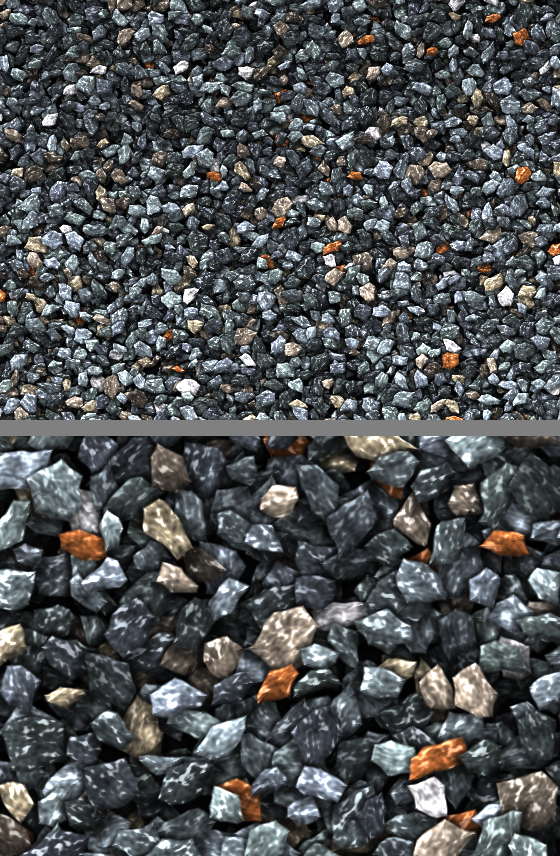
Top: the whole. Bottom: its middle third, enlarged.
A Shadertoy shader for this texture:

```glsl
// Crushed dark stone chippings, wet and blue-grey, with rare pale and rusty grains.
#define ROWS 24.0        // grid cells per canvas height
#define LAYERS 5         // stacked sheets of stones
#define JITTER 0.7       // scatter of stones inside their cells
#define SHADOW 0.24      // reach of contact shadows, in cells
#define BEVEL 0.2        // width of the sloping sides, in cells
#define GLINT 0.5        // strength of wet highlights
#define EXPOSURE 1.1
#define GAP_COLOR vec3(0.045, 0.045, 0.06)
#define LIGHT_DIR vec2(-0.45, 0.89)

const float PI = 3.14159;
const int SIDES = 6;

float random(vec2 id, float k) {
    vec3 v = fract(vec3(id, k * 7.31) * vec3(0.1031, 0.1030, 0.0973));
    v += dot(v, v.yzx + 33.33);
    return fract((v.x + v.y) * v.z);
}

vec2 gradient(vec2 cell) {
    float a = 2.0 * PI * random(cell, 3.0);
    return vec2(cos(a), sin(a));
}

float gradientNoise(vec2 p) {
    vec2 i = floor(p), f = p - i;
    vec2 u = f * f * f * (f * (f * 6.0 - 15.0) + 10.0);
    vec2 e = vec2(1.0, 0.0);
    float low = mix(dot(gradient(i), f), dot(gradient(i + e), f - e), u.x);
    float high = mix(dot(gradient(i + e.yx), f - e.yx),
                     dot(gradient(i + 1.0), f - 1.0), u.x);
    return mix(low, high, u.y);
}

mat2 rotation(float a) {
    return mat2(cos(a), sin(a), -sin(a), cos(a));
}

// Distance to an irregular convex chip; also gives its nearest side
float chipDistance(vec2 q, vec2 id, float size, float slim, out vec2 side) {
    float d = -9.0;
    q.y /= slim;
    for (int i = 0; i < SIDES; i++) {
        float k = float(i);
        float a = (k + 0.8 * (random(id, 20.0 + k) - 0.5)) * 2.0 * PI / float(SIDES);
        vec2 dir = vec2(cos(a), sin(a));
        float e = dot(q, dir) - size * mix(0.72, 1.08, random(id, 30.0 + k));
        if (e > d) { d = e; side = dir; }
    }
    float stretch = length(vec2(side.x, side.y / slim));
    side = normalize(vec2(side.x, side.y / slim));
    return d / stretch;
}

// Mineral colour: mostly slate, some brown, a few tan, rusty or white
vec3 mineral(vec2 id) {
    float kind = random(id, 5.0);
    float tone = mix(0.18, 0.61, pow(random(id, 6.0), 1.3));
    vec3 slate = mix(vec3(0.92, 0.99, 1.12), vec3(0.91, 1.03, 1.02), random(id, 7.0));
    vec3 color = tone * slate;
    if (kind < 0.17) color = tone * vec3(1.10, 1.0, 0.90);
    if (kind < 0.07) color = vec3(0.60, 0.55, 0.46);
    if (kind < 0.035) color = vec3(0.60, 0.34, 0.18);
    if (kind < 0.018) color = vec3(0.86, 0.85, 0.87);
    return color;
}

// Faceted surface with mottled grain and wet sparkle
vec3 chipColor(vec2 q, vec2 local, vec2 id, float d, vec2 side) {
    float tiltAngle = 2.0 * PI * random(id, 8.0);
    vec2 tilt = vec2(cos(tiltAngle), sin(tiltAngle));
    float slope = smoothstep(-BEVEL, 0.0, d);
    float ridge = dot(q, tilt) + 0.12 * (random(id, 9.0) - 0.5);
    float facet = mix(-0.14, 0.14, smoothstep(-0.05, 0.05, ridge));
    float light = 1.0 + facet + 0.5 * slope * dot(side, LIGHT_DIR);

    vec2 seed = 40.0 * vec2(random(id, 10.0), random(id, 11.0));
    float coarse = gradientNoise(local * vec2(3.5, 6.5) + seed);
    float fine = gradientNoise(local * vec2(9.0, 13.0) + seed.yx);
    light *= 1.0 + 0.55 * coarse + 0.5 * fine;

    float wet = smoothstep(0.12, 0.6, coarse + 0.7 * fine + 0.15 * dot(side, LIGHT_DIR));
    float gloss = GLINT * mix(0.3, 1.0, random(id, 12.0));
    return mineral(id) * max(light, 0.1) + gloss * wet * vec3(0.94, 0.97, 1.0);
}

void mainImage(out vec4 fragColor, in vec2 fragCoord) {
    vec2 uv = fragCoord / iResolution.y;
    vec2 p = uv * ROWS;
    float soft = max(0.7 * ROWS / iResolution.y, 0.03);
    p += 0.07 * vec2(gradientNoise(p * 2.7), gradientNoise(p * 2.7 + 17.3));

    // Paint the sheets from the deepest up, near rows over far rows
    vec3 color = GAP_COLOR;
    for (int layer = 0; layer < LAYERS; layer++) {
        float depth = float(layer) / float(LAYERS - 1);
        vec2 shifted = p + float(layer) * vec2(53.37, 71.61);
        vec2 cell = floor(shifted);
        for (int y = 1; y >= -1; y--)
        for (int x = -1; x <= 1; x++) {
            vec2 id = cell + vec2(x, y);
            vec2 scatter = vec2(random(id, 1.0), random(id, 2.0)) - 0.5;
            vec2 q = shifted - id - 0.5 - JITTER * scatter;
            if (dot(q, q) > 1.3) continue;

            float size = mix(0.34, 0.64, random(id, 3.0));
            float slim = mix(0.48, 0.88, random(id, 4.0));
            float turn = 0.6 * PI * (random(id, 13.0) + random(id, 14.0) - 1.0);
            vec2 local = q * rotation(turn);
            vec2 side;
            float d = chipDistance(local, id, size, slim, side);
            side = rotation(turn) * side;

            float reach = SHADOW * (1.0 - 0.5 * dot(side, LIGHT_DIR));
            color *= mix(0.4, 1.0, smoothstep(0.0, reach, d));
            if (d < soft) {
                vec3 chip = chipColor(q, local, id, d, side) * mix(0.75, 1.0, depth);
                color = mix(chip, color, smoothstep(-soft, soft, d));
            }
        }
    }

    // Broad falloff of light toward the top
    float falloff = mix(1.1, 0.86, smoothstep(0.2, 1.0, uv.y));
    falloff *= 1.0 + 0.15 * gradientNoise(uv * 3.0 + 5.0);
    fragColor = vec4(clamp(color * EXPOSURE * falloff, 0.0, 1.0), 1.0);
}
```
